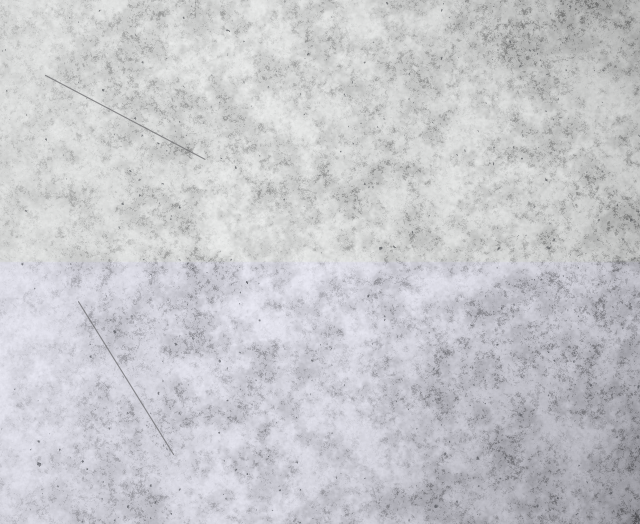
This texture is drawn by a Shadertoy shader. Its source:

```glsl
const vec3 WARM_TINT = vec3(0.996, 1.002, 0.999);
const vec3 COOL_TINT = vec3(0.992, 0.992, 1.036);
const vec3 PIT_COLOR = vec3(0.27, 0.28, 0.30);
const vec3 LINE_COLOR = vec3(0.45, 0.45, 0.46);

float hash(vec2 p) {
    vec3 q = fract(vec3(p.xyx) * 0.1031);
    q += dot(q, q.yzx + 33.33);
    return fract((q.x + q.y) * q.z);
}

float valueNoise(vec2 p) {
    vec2 cell = floor(p), f = fract(p);
    f = f * f * (3.0 - 2.0 * f);
    float low = mix(hash(cell), hash(cell + vec2(1, 0)), f.x);
    float high = mix(hash(cell + vec2(0, 1)), hash(cell + vec2(1, 1)), f.x);
    return mix(low, high, f.y);
}

float fbm(vec2 p, int octaves, float gain) {
    float sum = 0.0, total = 0.0, weight = 1.0;
    for (int i = 0; i < octaves; i++) {
        sum += weight * valueNoise(p);
        total += weight;
        weight *= gain;
        p = mat2(1.6, 1.2, -1.2, 1.6) * p + 17.3;
    }
    return sum / total;
}

// Coverage of a thin straight segment
float segment(vec2 p, vec2 a, vec2 b, float halfWidth, float pixel) {
    vec2 ab = b - a;
    float along = clamp(dot(p - a, ab) / dot(ab, ab), 0.0, 1.0);
    float d = length(p - a - ab * along);
    return 1.0 - smoothstep(halfWidth - 0.5 * pixel, halfWidth + 0.8 * pixel, d);
}

// Scattered irregular holes, one candidate per cell
float pits(vec2 p, float scale, float density, float pixel) {
    vec2 q = p * scale;
    q += 0.3 * (vec2(valueNoise(q * 3.1), valueNoise(q * 3.1 + 40.0)) - 0.5);
    vec2 cell = floor(q);
    vec2 center = 0.35 + 0.3 * vec2(hash(cell + 3.7), hash(cell + 9.1));
    float radius = mix(0.07, 0.23, pow(hash(cell + 21.0), 2.0));
    float blur = pixel * scale * 0.8;
    float d = length((fract(q) - center) * vec2(1.0, 0.8));
    float hole = 1.0 - smoothstep(radius - blur, radius + blur, d);
    return hole * step(hash(cell + 57.0), density);
}

// Broad darkening toward the right side and its corners
float edgeShade(vec2 p, float aspect) {
    float x = p.x / aspect;
    float right = smoothstep(0.35, 1.0, x);
    float lower = 1.0 - smoothstep(0.0, 0.5, p.y);
    float upper = smoothstep(0.65, 1.05, p.y);
    float rim = smoothstep(0.88, 1.0, x);
    return right * (0.03 + 0.13 * lower + 0.06 * upper) + 0.05 * rim + 0.025 * lower;
}

void mainImage(out vec4 fragColor, in vec2 fragCoord) {
    float pixel = 1.0 / iResolution.y;
    float aspect = iResolution.x * pixel;
    vec2 p = fragCoord * pixel;
    float worn = smoothstep(-0.05, 0.35, p.x / aspect);

    // Soft clouds and mottled patches
    float cloud = fbm(p * 4.0 + 4.0, 6, 0.65);
    float mottle = fbm(p * 24.0 + 31.0, 4, 0.75);
    float patches = smoothstep(0.36, 0.64, 0.5 * cloud + 0.5 * mottle);
    float tone = 0.905 - edgeShade(p, aspect);
    tone -= mix(0.04, 0.06, worn) * smoothstep(0.34, 0.70, cloud);
    tone -= mix(0.05, 0.095, worn) * smoothstep(0.32, 0.72, mottle);

    // Fine grain and wispy flecks, densest inside the patches
    float grain = fbm(p * 170.0 + 11.0, 2, 0.8);
    float fleck = fbm(p * 80.0 + 83.0, 4, 0.95);
    float fleckDepth = mix(0.10, 0.20, worn) * (0.25 + 0.75 * patches);
    tone -= 0.06 * (grain - 0.5);
    tone -= fleckDepth * smoothstep(0.47, 0.80, fleck);

    // Two tinted halves with a crisp seam
    float upperHalf = smoothstep(-pixel, pixel, p.y - 0.5);
    vec3 color = tone * mix(COOL_TINT, WARM_TINT, upperHalf);

    // Small and large holes
    float holes = pits(p, 130.0, 0.005 + 0.03 * patches * worn, pixel);
    holes = max(holes, pits(p + 5.0, 75.0, 0.015 * patches * worn, pixel));
    color = mix(color, PIT_COLOR, 0.65 * holes);

    // Two scored lines
    float score = segment(p, vec2(0.087, 0.856), vec2(0.391, 0.696), 0.0008, pixel);
    score = max(score, segment(p, vec2(0.150, 0.424), vec2(0.331, 0.133), 0.0008, pixel));
    color = mix(color, LINE_COLOR, 0.8 * score);

    fragColor = vec4(clamp(color, 0.0, 1.0), 1.0);
}
```
